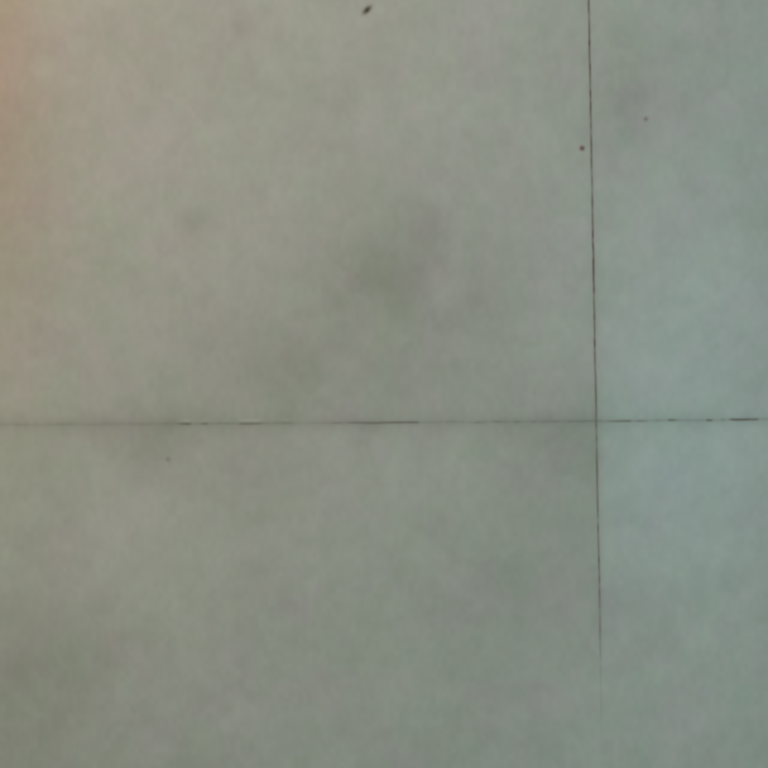
A Shadertoy shader for this texture:

```glsl
// Weathered grey-green stone slabs with two thin seams, soft stains and a warm corner glow.

const vec3 TOP_LEFT = vec3(0.652, 0.622, 0.555);
const vec3 TOP_RIGHT = vec3(0.530, 0.567, 0.540);
const vec3 LOW_LEFT = vec3(0.512, 0.522, 0.472);
const vec3 LOW_RIGHT = vec3(0.492, 0.540, 0.510);
const vec3 WARM_GLOW = vec3(-0.005, -0.050, -0.070);
const vec3 COOL_SHEEN = vec3(0.020, 0.040, 0.052);
const vec3 STAIN_TINT = vec3(0.95, 0.95, 1.0);
const vec3 HUE_DRIFT = vec3(0.010, -0.007, 0.008);
const vec3 SEAM_COLOR = vec3(0.30, 0.29, 0.26);
const vec3 SPECK_COLOR = vec3(0.24, 0.21, 0.15);
const float CLOUD_DEPTH = 0.011;
const float MOTTLE_DEPTH = 0.021;
const float GRAIN_DEPTH = 0.014;
const float SEAM_SOFTNESS = 0.0019;

vec2 hash2(vec2 p) {
    p = fract(p * vec2(0.1031, 0.1030));
    p += dot(p, p.yx + 33.33);
    return fract((p.xx + p.yx) * p.yx);
}

// Smooth cellular noise: distance-weighted blend of random cell values.
float cellNoise(vec2 p) {
    vec2 cell = floor(p), local = fract(p);
    float total = 0.0, weight = 0.0;
    for (int j = -1; j <= 1; j++) {
        for (int i = -1; i <= 1; i++) {
            vec2 offset = vec2(i, j);
            vec2 h = hash2(cell + offset + 71.0);
            vec2 d = offset + 0.2 + 0.6 * h - local;
            float w = exp(-4.0 * dot(d, d));
            total += w * fract(h.x * 7.3 + h.y * 11.7);
            weight += w;
        }
    }
    return total / weight - 0.5;
}

// Rotated, warped sine layers for broad cloudy variation.
float clouds(vec2 p) {
    float sum = 0.0, gain = 0.5;
    for (int i = 0; i < 5; i++) {
        p += 0.45 * sin(p.yx * 1.3 + float(i));
        sum += gain * sin(p.x) * cos(p.y);
        p = mat2(1.3, 1.1, -1.1, 1.3) * p + 2.1;
        gain *= 0.7;
    }
    return sum;
}

float blob(vec2 p, vec2 center, vec2 radius) {
    vec2 d = (p - center) / radius;
    return exp(-dot(d, d));
}

float softLine(float dist, float width) {
    return exp(-dist * dist / (width * width));
}

// Soft spot stretched along the rising diagonal.
float speck(vec2 p, vec2 center, vec2 radius) {
    vec2 d = p - center;
    return blob(vec2(d.x + d.y, d.y - d.x) * 0.7071, vec2(0.0), radius);
}

void mainImage(out vec4 fragColor, in vec2 fragCoord) {
    vec2 uv = fragCoord / iResolution.xy;
    float px = 1.0 / min(iResolution.x, iResolution.y);
    float softness = max(SEAM_SOFTNESS, 0.7 * px);

    // Base light, warm left edge and cool right slabs
    vec3 color = mix(mix(LOW_LEFT, LOW_RIGHT, uv.x), mix(TOP_LEFT, TOP_RIGHT, uv.x), uv.y);
    color += WARM_GLOW * blob(uv, vec2(-0.03, 0.93), vec2(0.09, 0.34));
    color += COOL_SHEEN * blob(uv, vec2(0.86, 0.38), vec2(0.17, 0.19)) * smoothstep(0.772, 0.79, uv.x);
    color += 0.5 * COOL_SHEEN * blob(uv, vec2(0.90, 0.62), vec2(0.16, 0.20));

    // Broad stains and paler patches, with ragged outlines
    vec2 q = uv + 0.035 * vec2(cellNoise(uv * 14.0 + 20.0), cellNoise(uv * 14.0 + 50.0));
    float stain = 0.045 * blob(q, vec2(0.50, 0.65), vec2(0.09, 0.07));
    stain += 0.038 * blob(q, vec2(0.38, 0.51), vec2(0.10, 0.07));
    stain += 0.024 * blob(q, vec2(0.58, 0.55), vec2(0.12, 0.10));
    stain += 0.030 * blob(q, vec2(0.73, 0.43), vec2(0.08, 0.04));
    stain += 0.026 * blob(q, vec2(0.19, 0.43), vec2(0.08, 0.035));
    stain += 0.020 * blob(q, vec2(0.70, 0.27), vec2(0.11, 0.12));
    stain += 0.024 * blob(q, vec2(0.04, 0.10), vec2(0.09, 0.16));
    stain += 0.030 * blob(q, vec2(0.81, 0.85), vec2(0.035, 0.06));
    stain += 0.015 * blob(q, vec2(0.57, 0.72), vec2(0.05, 0.02));
    stain += 0.030 * blob(uv, vec2(0.31, 0.965), vec2(0.012, 0.014));
    stain += 0.020 * blob(uv, vec2(0.25, 0.71), vec2(0.022, 0.016));
    stain += 0.016 * blob(uv, vec2(0.62, 0.62), vec2(0.018, 0.025));
    stain -= 0.020 * blob(q, vec2(0.15, 0.28), vec2(0.10, 0.10));
    stain -= 0.028 * blob(uv, vec2(0.58, 0.62), vec2(0.022, 0.032));
    color -= stain * STAIN_TINT;

    // Clouds, mottling, faint hue drift and fine grain
    color += CLOUD_DEPTH * clouds(uv * 11.0 + 1.7);
    color += MOTTLE_DEPTH * (0.7 * cellNoise(uv * 26.0) + 0.7 * cellNoise(uv * 60.0 + 9.0));
    color += GRAIN_DEPTH * cellNoise(uv * vec2(160.0, 110.0));
    color += HUE_DRIFT * (cellNoise(uv * 17.0 + 40.0) + cellNoise(uv * 45.0 + 80.0));

    // Horizontal seam: short broken dashes, pale lip and soft shadow
    float across = uv.y - (0.4472 + 0.0032 * uv.x + 0.0035 * uv.x * uv.x);
    across -= 0.0012 * cellNoise(vec2(uv.x * 45.0, 8.0));
    float dashes = cellNoise(vec2(uv.x * 42.0, 3.0)) + 0.8 * cellNoise(vec2(uv.x * 100.0, 17.0));
    float broken = smoothstep(-0.20, 0.35, dashes);
    float solid = 0.08 + 0.55 * blob(uv, vec2(0.28, 0.45), vec2(0.06, 1.0))
        + 0.34 * blob(uv, vec2(0.52, 0.45), vec2(0.08, 1.0))
        + 0.14 * blob(uv, vec2(0.70, 0.45), vec2(0.08, 1.0)) + 0.55 * smoothstep(0.78, 0.83, uv.x);
    color -= 0.045 * exp(-abs(across) / 0.007);
    color += 0.045 * blob(vec2(uv.x, across), vec2(0.29, 0.0045), vec2(0.08, 0.0022)) * broken;
    color = mix(color, SEAM_COLOR, softLine(across, softness) * solid * (0.12 + 0.88 * broken));

    // Vertical seam: slight lean, fading toward the bottom
    float beside = uv.x - (0.7845 - 0.0180 * uv.y + 0.0008 * cellNoise(vec2(11.0, uv.y * 50.0)));
    float fade = 0.14 * smoothstep(0.03, 0.10, uv.y) + 0.50 * smoothstep(0.13, 0.20, uv.y)
        + 0.16 * smoothstep(0.45, 0.65, uv.y);
    float rough = 0.62 + 0.6 * cellNoise(vec2(5.0, uv.y * 120.0)) + 0.4 * cellNoise(vec2(9.0, uv.y * 28.0));
    color -= 0.025 * exp(-abs(beside) / 0.004) * fade;
    color = mix(color, SEAM_COLOR + vec3(0.02, 0.0, 0.0), softLine(beside, softness * 0.9) * fade * rough);

    // Isolated specks
    color = mix(color, SPECK_COLOR, 0.85 * speck(uv, vec2(0.478, 0.987), vec2(0.0065, 0.0035)));
    color = mix(color, vec3(0.34, 0.22, 0.21), 0.75 * speck(uv, vec2(0.758, 0.807), vec2(0.0032)));
    color = mix(color, vec3(0.38, 0.32, 0.32), 0.50 * speck(uv, vec2(0.841, 0.845), vec2(0.0030)));
    color = mix(color, SPECK_COLOR, 0.20 * speck(uv, vec2(0.219, 0.402), vec2(0.0038)));

    fragColor = vec4(clamp(color, 0.0, 1.0), 1.0);
}
```
